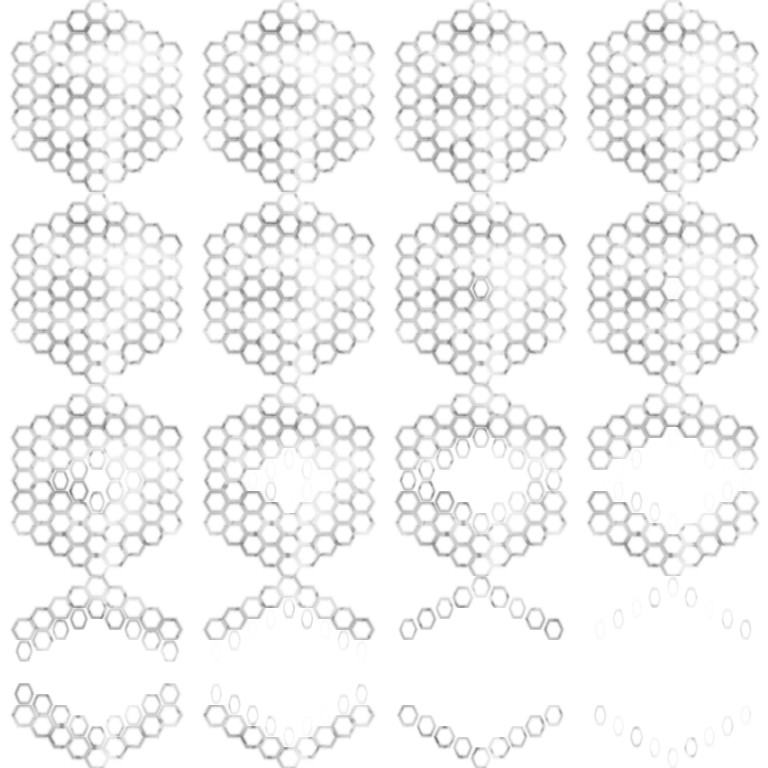
Give the GLSL for this pattern, as a WebGL 1 fragment shader.

```glsl
precision highp float;

uniform vec2 u_resolution;

#define FRAMES 4.0         // frames across and down
#define CELL_PITCH 0.1115  // cell height within a frame
#define RINGS 4.0          // rings of cells around the centre
#define COLUMN_STEP 0.866
#define WALL_WIDTH 0.095
#define WALL_INSET 0.03
#define BASE_INK 0.20
#define MAX_INK 0.46
#define HOLE_START 7.0     // frame at which the hole opens
#define HOLE_SPEED 0.48    // rings lost per frame

float hash(vec2 p) {
  return fract(sin(dot(p, vec2(127.1, 311.7))) * 43758.55);
}

vec2 gradient(vec2 lattice) {
  float angle = 6.2832 * hash(lattice);
  return vec2(cos(angle), sin(angle));
}

float gradientNoise(vec2 p) {
  vec2 i = floor(p);
  vec2 f = p - i;
  vec2 u = f * f * f * (f * (f * 6.0 - 15.0) + 10.0);
  vec2 e = vec2(1.0, 0.0);
  float low = mix(dot(gradient(i), f),
                  dot(gradient(i + e.xy), f - e.xy), u.x);
  float high = mix(dot(gradient(i + e.yx), f - e.yx),
                   dot(gradient(i + e.xx), f - e.xx), u.x);
  return mix(low, high, u.y);
}

// Flat-topped hexagon of unit height, with softened corners
float hexDistance(vec2 p, float roundness) {
  vec2 a = abs(p);
  float hex = max(a.y, 0.866 * a.x + 0.5 * a.y);
  return mix(hex, length(p), roundness) - 0.5;
}

// One cell outline; cells narrow and fade as the hole reaches them
float cellWall(vec2 p, float column, float row, float frame) {
  float seed = hash(vec2(column, row) + 17.0);
  float ring = abs(row) + 0.5 * abs(column);
  float margin = ring - HOLE_SPEED * (frame - HOLE_START) + 0.3 * (seed - 0.5);
  float life = smoothstep(-0.2, 1.2, margin);
  vec2 size = mix(vec2(0.35, 0.85), vec2(1.0), life);
  vec2 local = (p - vec2(column * COLUMN_STEP, row)) / size;
  float edge = (hexDistance(local, 0.6 - 0.5 * life) + WALL_INSET) / WALL_WIDTH;
  return exp(-edge * edge) * smoothstep(0.0, 0.5, life) * mix(0.7, 1.2, seed);
}

float honeycomb(vec2 p, float frame) {
  float nearest = floor(p.x / COLUMN_STEP + 0.5);
  float wall = 0.0;
  for (int i = -1; i <= 1; i++) {
    float column = clamp(nearest + float(i), -RINGS, RINGS);
    float shift = 0.5 * mod(column, 2.0);
    float limit = RINGS - 0.5 * abs(column);
    float row = clamp(floor(p.y - shift + 0.5) + shift, -limit, limit);
    wall = max(wall, cellWall(p, column, row, frame));
  }
  return wall;
}

// Uneven ink: broad clouds, small dark flecks and a pale patch on the right
float inkTone(vec2 p, float frame) {
  float cloud = gradientNoise(p * 0.65 + vec2(3.1, 7.4 + 0.05 * frame));
  float fleck = gradientNoise(p * 2.6 + vec2(0.07 * frame, 21.3));
  vec2 toPale = (p - vec2(1.6, 1.2 - 0.16 * frame)) / vec2(1.3, 1.9);
  float pale = exp(-dot(toPale, toPale));
  float tone = BASE_INK + 0.26 * cloud + 0.65 * max(fleck - 0.12, 0.0);
  tone += 0.03 * smoothstep(1.0, -2.0, p.x);
  return clamp(tone * (1.0 - 0.8 * pale), 0.035, MAX_INK);
}

void main() {
  vec2 grid = gl_FragCoord.xy / u_resolution * FRAMES;
  vec2 tile = floor(grid);
  float frame = tile.x + FRAMES * (FRAMES - 1.0 - tile.y);

  // Cell units, measured from the centre of the cluster
  vec2 p = (fract(grid) - vec2(0.505, 0.4975)) / CELL_PITCH;
  p.x *= 1.02;

  float ink = honeycomb(p, frame) * inkTone(p, frame);
  gl_FragColor = vec4(vec3(1.0 - ink), 1.0);
}
```
